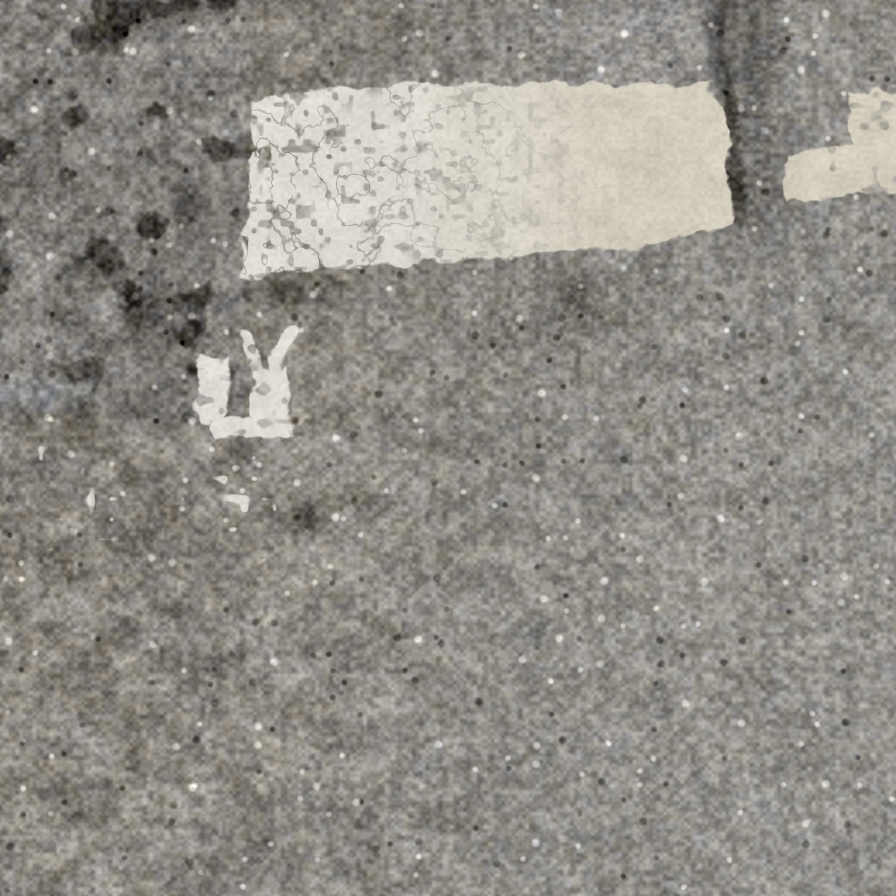
Write a Shadertoy shader that draws this texture.

```glsl
// Weathered grey asphalt with worn cream road paint, a dark seam and an old rough patch.

float hash(vec2 p) {
    return fract(sin(dot(p, vec2(127.1, 311.7))) * 43758.5453);
}

float noise(vec2 p) {
    vec2 i = floor(p), f = fract(p);
    f = f * f * (3.0 - 2.0 * f);
    return mix(mix(hash(i), hash(i + vec2(1, 0)), f.x),
               mix(hash(i + vec2(0, 1)), hash(i + vec2(1, 1)), f.x), f.y);
}

float fbm(vec2 p) {
    float sum = 0.0, amp = 0.5;
    for (int i = 0; i < 4; i++) {
        sum += amp * noise(p);
        p = mat2(1.6, 1.2, -1.2, 1.6) * p + 7.3;
        amp *= 0.5;
    }
    return sum / 0.9375;
}

float box(vec2 p, vec2 center, vec2 halfSize) {
    vec2 d = abs(p - center) - halfSize;
    return length(max(d, 0.0)) + min(max(d.x, d.y), 0.0);
}

float segment(vec2 p, vec2 a, vec2 b, float radius) {
    vec2 ab = b - a;
    return length(p - a - ab * clamp(dot(p - a, ab) / dot(ab, ab), 0.0, 1.0)) - radius;
}

// Soft elliptical spot, 1 at its center
float spot(vec2 p, vec2 center, vec2 size) {
    vec2 d = (p - center) / size;
    return exp(-dot(d, d));
}

float fill(float d) {
    return 1.0 - smoothstep(-0.002, 0.002, d);
}

// Wide painted bar, slightly wedge shaped
float barShape(vec2 p) {
    float top = mix(0.891, 0.907, smoothstep(0.28, 0.48, p.x));
    float bottom = 0.691 + 0.072 * (p.x - 0.27) + 0.018 * smoothstep(0.70, 0.80, p.x);
    float left = 0.270 + 0.07 * (p.y - 0.69);
    float right = 0.815 - 0.024 * smoothstep(0.855, 0.895, p.y);
    return max(max(left - p.x, p.x - right), max(bottom - p.y, p.y - top));
}

// Stepped paint fragment at the right border
float stepShape(vec2 p) {
    float low = box(p - vec2(0, 0.12 * (p.x - 0.94)), vec2(0.955, 0.808), vec2(0.077, 0.027));
    return min(low, box(p, vec2(0.995, 0.846), vec2(0.044, 0.052)));
}

// Forked paint remnant below the bar
float forkShape(vec2 p) {
    float d = box(p, vec2(0.239, 0.566), vec2(0.016, 0.039));
    d = min(d, box(p, vec2(0.302, 0.552), vec2(0.020, 0.040)));
    d = min(d, box(p, vec2(0.279, 0.522), vec2(0.040, 0.011)));
    d = min(d, segment(p, vec2(0.305, 0.59), vec2(0.328, 0.632), 0.008));
    return min(d, segment(p, vec2(0.286, 0.58), vec2(0.276, 0.626), 0.006));
}

void mainImage(out vec4 fragColor, in vec2 fragCoord) {
    vec2 uv = fragCoord / iResolution.xy;
    vec2 warp = vec2(fbm(uv * 42.0), fbm(uv * 42.0 + 31.0)) - 0.5;
    vec2 rough = uv + warp * 0.020;
    float grit = noise(uv * 155.0);
    float fine = noise(uv * 260.0 + 19.0);
    float blotch = fbm(uv * 34.0 + 5.0);

    // Base tone and broad tints
    vec3 color = mix(vec3(0.525, 0.507, 0.475), vec3(0.575, 0.565, 0.545),
                     smoothstep(0.1, 1.2, uv.x + 0.35 * (1.0 - uv.y)));
    color += (fbm(uv * 5.0) - 0.5) * vec3(0.05, 0.045, 0.035);
    color += vec3(0.03, 0.035, 0.05) * spot(uv, vec2(0.70, 0.96), vec2(0.12, 0.06));

    // Old rough patch at the upper left
    float old = fill(max(rough.x - 0.275, 0.545 - 0.12 * rough.x - rough.y) * 0.12);
    color = mix(color, vec3(0.50, 0.49, 0.475), 0.7 * old);
    color -= 0.24 * old * smoothstep(0.59, 0.73, fbm(uv * 24.0 + 11.0));
    color += vec3(0.03, 0.05, 0.08) * spot(uv, vec2(0.03, 0.56), vec2(0.06, 0.018));

    // Stone grain, coarser on the left
    float coarse = 1.0 - smoothstep(0.2, 0.65, uv.x);
    color += (grit - 0.5) * 0.20 + (fine - 0.5) * 0.14;
    color += (blotch - 0.5) * mix(0.14, 0.30, coarse);
    color += (noise(uv * 90.0 + 3.0) - 0.5) * vec3(0.035, 0.02, -0.02);

    // Dark seam and band right of the bar
    float band = smoothstep(0.785, 0.815, rough.x) * (1.0 - smoothstep(0.845, 0.885, rough.x));
    color -= 0.11 * band * smoothstep(0.69, 0.78, uv.y);
    float seam = abs(rough.x - 0.799 - 0.018 * smoothstep(0.93, 0.86, uv.y));
    color -= 0.17 * (1.0 - smoothstep(0.003, 0.016, seam)) * smoothstep(0.73, 0.77, uv.y);

    // Stains and pits
    color -= 0.13 * spot(rough, vec2(0.64, 0.66), vec2(0.040, 0.035));
    color -= 0.22 * spot(rough, vec2(0.345, 0.423), vec2(0.018, 0.016));
    color -= 0.25 * spot(rough, vec2(0.010, 0.880), vec2(0.014, 0.016));
    color -= 0.20 * spot(rough, vec2(0.168, 0.660), vec2(0.022, 0.050));
    color -= 0.18 * spot(rough, vec2(0.212, 0.765), vec2(0.022, 0.035));
    color -= 0.13 * spot(rough, vec2(0.315, 0.668), vec2(0.070, 0.022));
    color -= 0.12 * spot(rough, vec2(0.130, 0.535), vec2(0.090, 0.015));

    // Scattered bright chips and dark pits
    for (int i = 0; i < 2; i++) {
        vec2 q = uv * (44.0 + 17.0 * float(i)) + 13.0 * float(i);
        vec2 cell = floor(q);
        vec2 center = 0.3 + 0.4 * vec2(hash(cell + 3.1), hash(cell + 8.7));
        float chip = 1.0 - smoothstep(0.08, 0.28, length(fract(q) - center));
        color += chip * (0.26 * step(0.955, hash(cell)) - 0.22 * step(0.95, hash(cell + 5.5)));
    }

    // Paint: solid on the right, cracked and flaking on the left
    float wear = 1.0 - smoothstep(0.30, 0.72, uv.x);
    float cracks = smoothstep(0.045, 0.0, abs(fbm(uv * 38.0 + 50.0) - 0.5));
    float pits = smoothstep(0.62, 0.85, noise(uv * 120.0 + 40.0));
    float loss = clamp(cracks * 0.65 + pits * 0.75, 0.0, 1.0) * mix(0.10, 0.85, wear);
    float bar = fill(barShape(rough)) * (1.0 - loss);
    float pieces = max(fill(stepShape(rough)), fill(forkShape(rough)));
    pieces *= 1.0 - 0.5 * smoothstep(0.68, 0.85, noise(uv * 85.0));

    // Paint crumbs below the fork and along the left
    float crumbZone = spot(uv, vec2(0.275, 0.445), vec2(0.042, 0.075));
    crumbZone = max(crumbZone, 0.72 * spot(uv, vec2(0.13, 0.44), vec2(0.10, 0.055)));
    crumbZone = max(crumbZone, 0.60 * spot(uv, vec2(0.05, 0.47), vec2(0.035, 0.05)));
    float crumbNoise = 0.65 * noise(uv * 88.0 + 23.0) + 0.35 * fbm(uv * 30.0);
    float crumbs = smoothstep(0.0, 0.10, crumbNoise - 0.92 + 0.40 * crumbZone) * step(0.1, crumbZone);

    vec3 paint = mix(vec3(0.87, 0.86, 0.83), vec3(0.83, 0.805, 0.745), smoothstep(0.35, 0.75, uv.x));
    paint += (fine - 0.5) * 0.06 + (blotch - 0.5) * 0.08;
    color = mix(color, paint, max(max(bar, pieces), 0.9 * crumbs));

    fragColor = vec4(clamp(color, 0.0, 1.0), 1.0);
}
```
